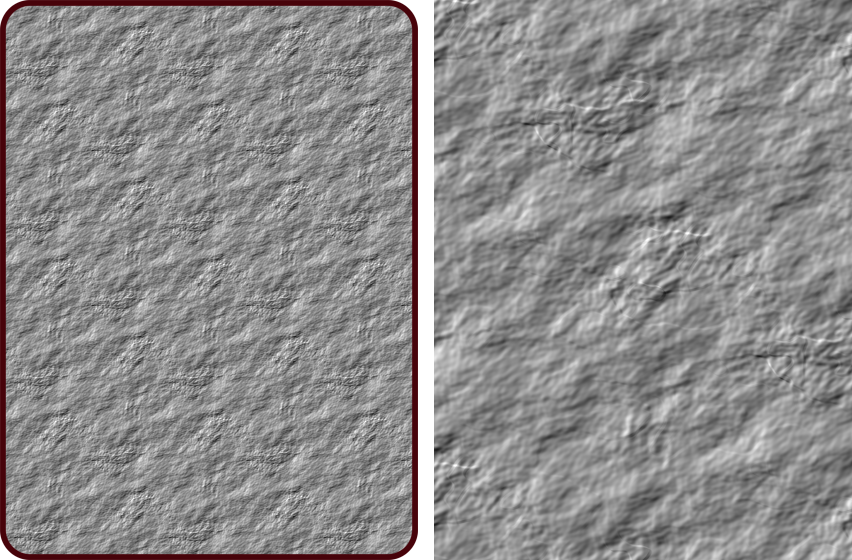
Left, the full canvas; right, a detail of the centre.
Reproduce this texture procedurally as a Shadertoy shader.

```glsl
// Rough grey plaster, embossed from a seamless half-drop height field, set in a
// thin maroon frame with rounded corners. The height sums wrapped gradient noise,
// crumbling ledges, and a few drips, pits and gashes.

#define TILE 0.2765           // repeat size, in canvas heights
#define FRAME 0.0104          // frame width, in canvas heights
#define CORNER 0.054          // outer corner radius, in canvas heights
#define RELIEF 0.10           // contrast of the embossing
#define STEP 0.0035           // sampling distance for slopes, in tiles
#define LIGHT vec2(-0.75, 0.66) // direction towards the light
#define STONE vec3(0.55)
#define MAROON vec3(0.28, 0.01, 0.04)
#define PAPER vec3(1.0)

float hash(vec2 p) {
    return fract(sin(dot(p, vec2(127.1, 311.7))) * 43758.5453);
}

// Slope of the noise at a lattice point, wrapped so that the field returns
// after half a tile across together with half a tile up.
float knot(vec2 i, vec2 f, float columns, float rows, float drop, float seed) {
    float n = floor(i.x / columns);
    i -= n * vec2(columns, drop);
    i.y = mod(i.y, rows);
    float angle = 6.2832 * hash(i + seed);
    return dot(vec2(cos(angle), sin(angle)), f);
}

// Gradient noise: columns per half tile, rows per tile. A drop of half the rows
// keeps cells upright; a smaller drop tilts them up to the right.
float noise(vec2 t, float columns, float rows, float drop, float seed) {
    vec2 p = vec2(2.0 * columns * t.x, rows * t.y - (rows - 2.0 * drop) * t.x);
    vec2 i = floor(p), f = p - i, e = vec2(1.0, 0.0);
    vec2 u = f * f * f * (f * (f * 6.0 - 15.0) + 10.0);
    float a = knot(i, f, columns, rows, drop, seed);
    float b = knot(i + e, f - e, columns, rows, drop, seed);
    float c = knot(i + e.yx, f - e.yx, columns, rows, drop, seed);
    float d = knot(i + 1.0, f - 1.0, columns, rows, drop, seed);
    return mix(mix(a, b, u.x), mix(c, d, u.x), u.y);
}

// Soft leaning lump, repeated in the same half-drop order.
float lump(vec2 t, vec2 centre, float lean, vec2 size) {
    vec2 d = t - centre;
    d -= 0.5 * round(2.0 * d.x);
    d.y -= round(d.y);
    d.x -= lean * d.y;
    d /= size;
    return exp(-dot(d, d));
}

// Drips, a ridge, gouges and scattered pits.
float marks(vec2 t) {
    float h = 0.010 * lump(t, vec2(0.44, 0.87), 1.3, vec2(0.022, 0.05));
    h -= 0.016 * lump(t, vec2(0.448, 0.396), 0.0, vec2(0.011));
    h -= 0.020 * lump(t, vec2(0.156, 0.17), 1.0, vec2(0.022, 0.013));
    // The gash comes only once per tile.
    float once = 0.5 + 0.5 * cos(6.2832 * (t.x - 0.857));
    h -= 0.030 * once * lump(t, vec2(0.857, 0.64), 0.4, vec2(0.018, 0.04));
    for (int k = 0; k < 5; k++) {
        float i = float(k), jitter = hash(vec2(i, 4.0)) - 0.5;
        vec2 centre = vec2(0.31 + (i - 2.0) * 0.028, 0.43 + 0.07 * jitter);
        vec2 size = vec2(0.010, 0.02 + 0.02 * hash(vec2(i, 9.0)));
        h += 0.018 * lump(t, centre, 0.1, size);
        vec2 spot = vec2(hash(vec2(i, 21.0)), hash(vec2(i, 37.0)));
        h -= 0.010 * (hash(vec2(i, 53.0)) - 0.3) * lump(t, spot, 0.4, vec2(0.011));
    }
    return h;
}

float height(vec2 t) {
    // Rough patches carry stronger grain and ledges.
    float rough = smoothstep(0.0, 0.45, noise(t, 2.0, 5.0, 2.0, 27.0));
    rough = max(rough, lump(t, vec2(0.81, 0.26), 0.6, vec2(0.11, 0.07)));
    rough = max(rough, lump(t, vec2(0.72, 0.57), 0.4, vec2(0.08, 0.06)));

    // Each octave adds a similar slope, so grain shows as clearly as folds.
    float h = 0.0, detail = 0.0, columns = 2.0, share = 1.0;
    for (int k = 0; k < 5; k++) {
        float rows = columns * 2.5;
        float drop = floor(rows * (k % 2 == 0 ? 0.36 : 0.43));
        float n = noise(t + 0.02 * detail, columns, rows, drop, 40.0 + columns);
        float gain = mix(0.50, 0.55 + 0.55 * rough, float(k) / 4.0);
        h += gain * n / (2.0 * columns);
        detail += share * n;
        share *= 0.55;
        columns *= 2.0;
    }

    // Crumbling ledges whose edges follow the detail.
    float ledge = noise(t, 3.0, 10.0, 4.0, 61.0) + 0.35 * detail;
    h += (0.004 + 0.012 * rough) * smoothstep(-0.03, 0.04, ledge);
    h += 0.008 * rough * smoothstep(0.10, 0.18, noise(t, 9.0, 24.0, 10.0, 73.0));
    return h + marks(t + 0.018 * vec2(detail, -detail));
}

// Signed distance to a rounded box about the origin.
float roundedBox(vec2 p, vec2 halfSize, float radius) {
    vec2 q = abs(p) - halfSize + radius;
    return length(max(q, 0.0)) + min(max(q.x, q.y), 0.0) - radius;
}

void mainImage(out vec4 fragColor, in vec2 fragCoord) {
    vec2 p = fragCoord / iResolution.y, halfSize = 0.5 * iResolution.xy / iResolution.y;
    float pixel = 0.7 / iResolution.y;
    // Emboss: slopes facing the light brighten, the others darken.
    vec2 t = (p - FRAME) / TILE, reach = STEP * normalize(LIGHT);
    float slope = (height(t - reach) - height(t + reach)) / (2.0 * STEP);
    vec3 color = clamp(STONE + RELIEF * slope, 0.1, 1.0);
    // Frame and the corners outside it.
    float edge = roundedBox(p - halfSize, halfSize, CORNER);
    color = mix(color, MAROON, smoothstep(-pixel, pixel, edge + FRAME));
    color = mix(color, PAPER, smoothstep(-pixel, pixel, edge));
    fragColor = vec4(color, 1.0);
}
```
